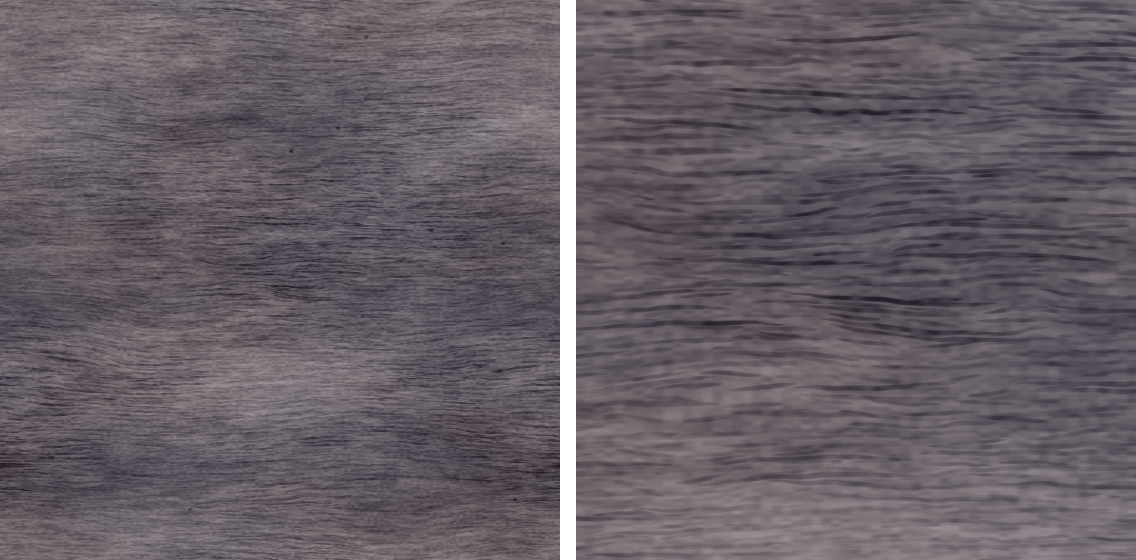
Left, the full canvas; right, a detail of the centre.
This texture is drawn by a WebGL 2 fragment shader. Its source:

```glsl
#version 300 es
precision highp float;

uniform vec2 u_resolution;
out vec4 fragColor;

// Tone
const float BASE_TONE = 0.390;
const float BLOTCH_DEPTH = 0.138;
const float FIBRE_DEPTH = 0.060;
const float GRAIN_DEPTH = 0.042;
const float PORE_DEPTH = 0.145;
const float SPECK_DEPTH = 0.17;
// Tints added to the grey tone
const vec3 DARK_TINT = vec3(0.032, 0.0, 0.038);
const vec3 LIGHT_TINT = vec3(0.037, 0.0, 0.019);
const vec3 WARM_SHIFT = vec3(0.008, 0.0, -0.012);
// Whole numbers of cells across the tile
const ivec2 LONG_PORES = ivec2(7, 116);
const ivec2 SHORT_PORES = ivec2(22, 142);
const ivec2 SPECK_CELLS = ivec2(7, 6);
// Half widths and radii in tile units
const float LONG_WIDTH = 0.0020;
const float SHORT_WIDTH = 0.0016;
const float SPECK_RADIUS = 0.0042;
const float SPECK_CHANCE = 0.2;

ivec2 wrapCell(ivec2 cell, ivec2 period) {
    return (cell % period + period) % period;
}

float hash(ivec2 cell, int seed) {
    uint h = uint(cell.x) * 1664525u + uint(cell.y) * 22695477u + uint(seed) * 69069u;
    h = (h ^ (h >> 16)) * 73244475u;
    h = (h ^ (h >> 15)) * 73244475u;
    h ^= h >> 16;
    return float(h >> 8) / 16777216.0;
}

// Wrapping value noise in -1..1
float noise(vec2 p, ivec2 period, int seed) {
    vec2 q = p * vec2(period);
    ivec2 i = ivec2(floor(q));
    vec2 f = fract(q);
    f = f * f * f * (f * (f * 6.0 - 15.0) + 10.0);
    float a = hash(wrapCell(i, period), seed);
    float b = hash(wrapCell(i + ivec2(1, 0), period), seed);
    float c = hash(wrapCell(i + ivec2(0, 1), period), seed);
    float d = hash(wrapCell(i + ivec2(1, 1), period), seed);
    return 2.0 * mix(mix(a, b, f.x), mix(c, d, f.x), f.y) - 1.0;
}

// Tapered dashes: one per cell, rows shifted and jittered
float pores(vec2 p, ivec2 cells, float halfWidth, float pixel, int seed) {
    float rowHeight = 1.0 / float(cells.y);
    int nearest = int(floor(p.y * float(cells.y)));
    float ink = 0.0;
    for (int k = -1; k <= 1; k++) {
        int row = nearest + k;
        int rowId = wrapCell(ivec2(0, row), cells).y;
        float u = p.x * float(cells.x) + hash(ivec2(0, rowId), seed);
        ivec2 id = wrapCell(ivec2(int(floor(u)), rowId), cells);
        float halfLength = mix(0.3, 0.5, hash(id, seed + 1));
        float t = (fract(u) - 0.5) / halfLength;
        float jitter = 0.6 * (hash(id, seed + 2) - 0.5);
        float tilt = 0.6 * (hash(id, seed + 3) - 0.5);
        float centre = (float(row) + 0.5 + jitter + tilt * t) * rowHeight;
        float taper = sqrt(max(1.0 - t * t, 0.0));
        float reach = halfWidth * taper + 0.25 * pixel;
        float line = 1.0 - smoothstep(0.4 * reach, reach, abs(p.y - centre));
        ink = max(ink, line * sqrt(taper) * mix(0.35, 1.0, hash(id, seed + 4)));
    }
    return ink;
}

// Sparse round pits
float specks(vec2 p, float pixel) {
    vec2 q = p * vec2(SPECK_CELLS);
    ivec2 id = wrapCell(ivec2(floor(q)), SPECK_CELLS);
    vec2 centre = 0.2 + 0.6 * vec2(hash(id, 60), hash(id, 61));
    vec2 offset = (fract(q) - centre) / vec2(SPECK_CELLS);
    float radius = SPECK_RADIUS * mix(0.5, 1.0, hash(id, 62));
    float pit = 1.0 - smoothstep(0.4 * radius, radius + pixel, length(offset * vec2(0.8, 1.0)));
    return pit * step(hash(id, 63), SPECK_CHANCE);
}

void main() {
    vec2 uv = gl_FragCoord.xy / u_resolution;
    float pixel = 1.0 / u_resolution.y;

    // Bend the grain in broad sweeps and small ripples
    vec2 p = uv;
    p.y += 0.012 * noise(uv, ivec2(3, 5), 1) + 0.005 * noise(uv, ivec2(7, 13), 2);
    p.y += 0.0018 * noise(uv, ivec2(20, 34), 3) + 0.0008 * noise(uv, ivec2(64, 90), 4);

    // Broad stains, stretched along the grain
    float blotch = 0.48 * noise(p, ivec2(2, 6), 10) + 0.32 * noise(p, ivec2(4, 13), 11)
                 + 0.22 * noise(p, ivec2(9, 29), 12) + 0.16 * noise(p, ivec2(18, 54), 13);

    // Fibres and fine grain
    float fibre = 0.5 * noise(p, ivec2(12, 120), 20) + 0.75 * noise(p, ivec2(36, 236), 21);
    float grain = noise(p, ivec2(170, 400), 22);

    // Dark pores, stronger in some zones and broken up by the grain
    float zone = 0.85 + 0.45 * noise(p, ivec2(4, 9), 30);
    float ink = pores(p, LONG_PORES, LONG_WIDTH, pixel, 40);
    ink = max(ink, 0.75 * pores(p, SHORT_PORES, SHORT_WIDTH, pixel, 50));
    ink *= zone * (0.9 + 0.4 * noise(p, ivec2(130, 260), 31));

    float tone = BASE_TONE + BLOTCH_DEPTH * blotch + FIBRE_DEPTH * fibre + GRAIN_DEPTH * grain;
    tone -= PORE_DEPTH * ink + SPECK_DEPTH * specks(p, pixel);
    tone = max(tone, 0.12);

    // Purple shadows, greyer lights, slow drift from cool to warm
    float warmth = 0.7 * noise(p, ivec2(3, 5), 70) + 0.5 * noise(p, ivec2(6, 17), 71);
    vec3 colour = vec3(tone) + mix(DARK_TINT, LIGHT_TINT, smoothstep(0.24, 0.48, tone));
    fragColor = vec4(colour + WARM_SHIFT * warmth, 1.0);
}
```
